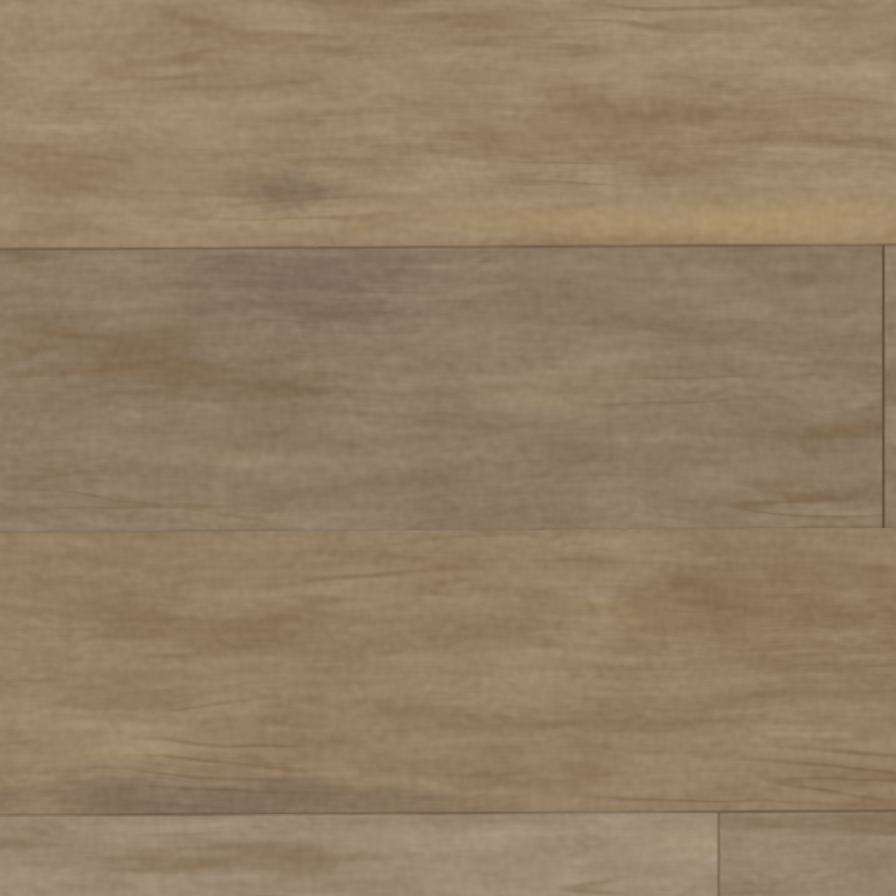
Write a WebGL 1 fragment shader that draws this texture.

```glsl
precision highp float;
uniform vec2 u_resolution;

// Board layout, in canvas units
const float ROW_HEIGHT = 0.316;
const float FIRST_SEAM = 0.090;
const float SEAM_TILT = 0.005;
const float BOARD_LENGTH = 2.4;
const float JOINT_START = 0.894;
const float JOINT_STEP = 0.092;
const float SEAM_WIDTH = 0.0024;
const float JOINT_WIDTH = 0.0019;

// Wood colours
const vec3 WARM = vec3(0.592, 0.507, 0.400);
const vec3 GREY = vec3(0.572, 0.501, 0.417);
const vec3 CREAM = vec3(0.690, 0.590, 0.435);
const vec3 UMBER = vec3(0.470, 0.365, 0.250);
const vec3 SMOKE = vec3(0.440, 0.380, 0.335);
const vec3 SEAM = vec3(0.360, 0.285, 0.215);

// Strengths of the wear
const float PALE_ROWS = 0.026;
const float BOARD_TINT = 0.025;
const float GRAIN = 0.075;
const float FIBRE = 0.035;

vec2 hash2(vec2 p) {
  vec3 q = fract(p.xyx * vec3(0.1031, 0.1030, 0.0973));
  q += dot(q, q.yzx + 33.33);
  return fract((q.xx + q.yz) * q.zy);
}

float gradientDot(vec2 cell, vec2 offset) {
  return dot(hash2(cell) * 2.0 - 1.0, offset);
}

float gradientNoise(vec2 p) {
  vec2 i = floor(p);
  vec2 f = p - i;
  vec2 u = f * f * f * (f * (f * 6.0 - 15.0) + 10.0);
  vec2 e = vec2(1.0, 0.0);
  return mix(mix(gradientDot(i, f), gradientDot(i + e, f - e), u.x),
             mix(gradientDot(i + e.yx, f - e.yx), gradientDot(i + 1.0, f - 1.0), u.x), u.y);
}

float layeredNoise(vec2 p) {
  float sum = 0.0;
  float gain = 1.0;
  for (int i = 0; i < 4; i++) {
    sum += gain * gradientNoise(p);
    p = p * vec2(1.9, 2.1) + 17.3;
    gain *= 0.6;
  }
  return sum;
}

// Soft elongated stain with a ragged outline
float stain(vec2 p, vec2 centre, vec2 size, float ragged) {
  vec2 d = (p - centre) / size;
  return smoothstep(1.2, 0.0, length(d) + ragged);
}

void main() {
  vec2 uv = gl_FragCoord.xy / u_resolution;
  float pixel = 1.0 / min(u_resolution.x, u_resolution.y);

  // Rows and staggered boards
  float rowPos = (uv.y - FIRST_SEAM - SEAM_TILT * uv.x) / ROW_HEIGHT;
  float row = floor(rowPos);
  float odd = mod(row, 2.0);
  float joint = JOINT_START + JOINT_STEP * row + (1.0 - odd) * 0.5 * BOARD_LENGTH;
  float boardPos = (uv.x - joint) / BOARD_LENGTH;
  float board = floor(boardPos);
  vec2 boardSeed = hash2(vec2(board, row) + 41.0);

  // Base tone of each board
  vec3 colour = mix(WARM, GREY, odd);
  colour += PALE_ROWS * cos(2.094 * (row + 1.0));
  colour += BOARD_TINT * (boardSeed.x - 0.5);

  // Grain bent by slow waves
  vec2 wood = uv + boardSeed * 19.0 + 5.0;
  wood.y += 0.022 * gradientNoise(wood * vec2(3.0, 7.0));
  wood.y += 0.005 * gradientNoise(wood * vec2(13.0, 18.0));
  float broad = layeredNoise(wood * vec2(2.2, 13.0));
  float streaks = layeredNoise(wood * vec2(5.0, 46.0) + 31.0);
  float mottle = layeredNoise(wood * vec2(11.0, 24.0) + 67.0);
  colour += GRAIN * (0.6 * broad + 0.5 * streaks + 0.4 * mottle) * vec3(0.95, 1.0, 1.05);
  colour = mix(colour, UMBER, 0.40 * smoothstep(0.15, 0.75, -broad));
  colour = mix(colour, CREAM, 0.35 * smoothstep(0.20, 0.80, broad));

  // Thin dark grain lines, gathered in patches
  float ridge = 1.0 - abs(gradientNoise(wood * vec2(3.5, 38.0) + 83.0)) * 9.0;
  float gathered = smoothstep(0.0, 0.45, gradientNoise(wood * vec2(4.0, 9.0) + 11.0));
  colour = mix(colour, UMBER, 0.42 * smoothstep(0.0, 1.0, ridge) * gathered);

  // Large stains: cream sapwood, brown heartwood, smoky knots
  float ragged = 0.55 * streaks + 0.35 * mottle;
  float aboveSeam = step(2.0, rowPos);
  colour = mix(colour, CREAM, 0.75 * aboveSeam * stain(uv, vec2(0.82, 0.752), vec2(0.42, 0.030), ragged));
  colour = mix(colour, UMBER, 0.38 * stain(uv, vec2(0.72, 0.855), vec2(0.34, 0.055), ragged));
  colour = mix(colour, UMBER, 0.38 * stain(uv, vec2(0.88, 0.315), vec2(0.28, 0.065), ragged));
  colour = mix(colour, SMOKE, 0.45 * (1.0 - aboveSeam) * stain(uv, vec2(0.37, 0.685), vec2(0.16, 0.070), ragged));
  colour = mix(colour, SMOKE, 0.40 * stain(uv, vec2(0.33, 0.785), vec2(0.07, 0.028), ragged));
  colour = mix(colour, SMOKE, 0.45 * step(0.0, rowPos) * stain(uv, vec2(0.25, 0.105), vec2(0.38, 0.045), ragged));

  // Fine fibres and embossing
  float fibre = gradientNoise(wood * vec2(62.0, 115.0)) + 0.7 * gradientNoise(wood * vec2(125.0, 85.0) + 9.0);
  colour += FIBRE * fibre;

  // Worn seams along the rows, every second one faint
  float seamIndex = floor(rowPos + 0.5);
  float seamDistance = abs(rowPos - seamIndex) * ROW_HEIGHT;
  float wear = 0.75 + 0.7 * gradientNoise(vec2(uv.x * 7.0, seamIndex * 5.3 + 0.4));
  float seamStrength = mix(0.62, 0.18, mod(seamIndex, 2.0)) * clamp(wear, 0.3, 1.0);
  float seam = 1.0 - smoothstep(0.0, SEAM_WIDTH + pixel, seamDistance);
  float shade = 0.16 * exp(-seamDistance / 0.007);
  colour = mix(colour, SEAM, seamStrength * max(seam, shade));

  // Butt joints at the board ends
  float jointDistance = abs(boardPos - floor(boardPos + 0.5)) * BOARD_LENGTH;
  float jointLine = 1.0 - smoothstep(0.0, JOINT_WIDTH + pixel, jointDistance);
  float jointStrength = mix(0.45, 0.85, step(0.0, row));
  colour = mix(colour, SEAM, jointStrength * jointLine);

  gl_FragColor = vec4(clamp(colour, 0.0, 1.0), 1.0);
}
```
